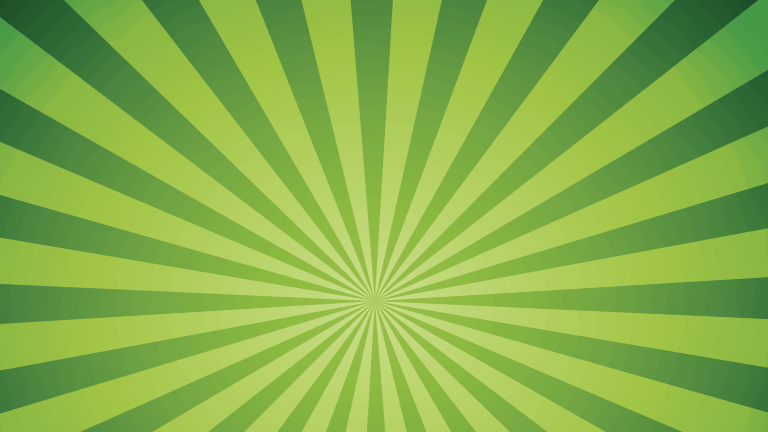
Give the GLSL for this background, as a Shadertoy shader.

```glsl
#define CENTER vec2(0.488, 0.303)
#define STRETCH 1.147
#define RAY_COUNT 24.0
#define RAY_TURN -0.0087
#define DARK_SHARE 0.467
#define BAND_WIDTH 0.035
#define BAND_STRENGTH 0.65
#define WOBBLE 0.012
#define HUB_RADIUS 0.02

const float TAU = 6.28318;

// Gradient noise
vec2 hashGradient(vec2 cell) {
    float angle = TAU * fract(sin(dot(cell, vec2(127.1, 311.7))) * 4375.85);
    return vec2(cos(angle), sin(angle));
}

float gradientNoise(vec2 p) {
    vec2 i = floor(p), f = fract(p);
    vec2 u = f * f * f * (f * (f * 6.0 - 15.0) + 10.0);
    vec2 e = vec2(0.0, 1.0);
    float low = mix(dot(hashGradient(i), f),
                    dot(hashGradient(i + e.yx), f - e.yx), u.x);
    float high = mix(dot(hashGradient(i + e), f - e),
                     dot(hashGradient(i + 1.0), f - 1.0), u.x);
    return mix(low, high, u.y);
}

// Radial colour ramps
float ramp(float start, float end, float x) {
    return clamp((x - start) / (end - start), 0.0, 1.0);
}

vec3 lightRay(float r) {
    vec3 c = mix(vec3(0.79, 0.87, 0.54), vec3(0.71, 0.82, 0.39), ramp(0.0, 0.3, r));
    c = mix(c, vec3(0.63, 0.77, 0.27), ramp(0.3, 0.57, r));
    c = mix(c, vec3(0.54, 0.72, 0.26), ramp(0.57, 0.78, r));
    return mix(c, vec3(0.27, 0.60, 0.28), ramp(0.78, 0.97, r));
}

vec3 darkRay(float r) {
    vec3 c = mix(vec3(0.60, 0.75, 0.29), vec3(0.55, 0.73, 0.25), ramp(0.0, 0.2, r));
    c = mix(c, vec3(0.45, 0.65, 0.26), ramp(0.2, 0.45, r));
    c = mix(c, vec3(0.30, 0.53, 0.25), ramp(0.45, 0.7, r));
    c = mix(c, vec3(0.18, 0.42, 0.21), ramp(0.7, 0.86, r));
    return mix(c, vec3(0.11, 0.31, 0.16), ramp(0.86, 1.02, r));
}

// Soft steps that give the gradient faint concentric bands
float bandedRadius(float r, float pixel) {
    float x = r / BAND_WIDTH;
    float edge = pixel / BAND_WIDTH;
    float stepped = floor(x) + smoothstep(1.0 - edge, 1.0, fract(x)) - 0.5;
    return max(0.0, mix(r, (stepped + 0.5) * BAND_WIDTH, BAND_STRENGTH));
}

void mainImage(out vec4 fragColor, in vec2 fragCoord) {
    float pixel = 1.0 / iResolution.y;
    vec2 p = (fragCoord - CENTER * iResolution.xy) * pixel;
    p.x /= STRETCH;
    float r = length(p);

    // Ray mask: signed distance to the nearest ray edge
    float rayStep = TAU / RAY_COUNT;
    float turn = (atan(p.x, p.y + 1e-6) - RAY_TURN) / rayStep;
    float fromAxis = abs(fract(turn + 0.5) - 0.5);
    float edgeDistance = (0.5 * DARK_SHARE - fromAxis) * rayStep * r;
    float dark = smoothstep(-0.6 * pixel, 0.6 * pixel, edgeDistance);

    // Rays merge at the hub
    dark = mix(0.6, dark, smoothstep(0.2 * HUB_RADIUS, HUB_RADIUS, r));

    // Colour
    float wobbly = r + WOBBLE * gradientNoise(p * 14.0);
    float shade = bandedRadius(wobbly, 2.0 * pixel);
    fragColor = vec4(mix(lightRay(shade), darkRay(shade), dark), 1.0);
}
```
